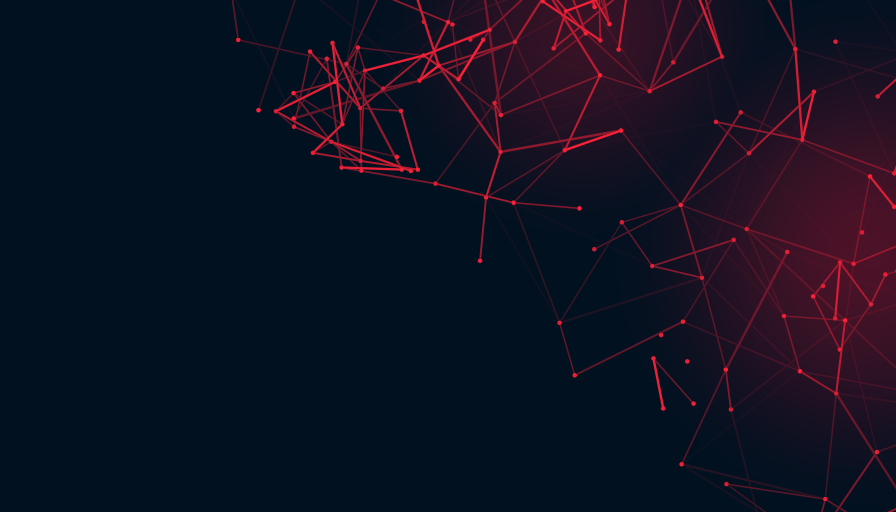
A Shadertoy shader for this background:

```glsl
// Dark navy field with two soft crimson glows and a red plexus of dots and links.
// Nodes sit on two jittered grids, a loose one over the upper right and a fine one
// inside a few tangles; every node throws hashed links to cells close by.

const vec3 BASE_COLOR = vec3(0.004, 0.067, 0.125);
const vec3 GLOW_COLOR = vec3(0.30, 0.07, 0.155);
const vec3 WEB_COLOR  = vec3(1.0, 0.13, 0.22);

// Circles: centre x, centre y, radius, in canvas heights
const vec3 TOP_GLOW   = vec3(1.14, 0.94, 0.44);
const vec3 RIGHT_GLOW = vec3(1.70, 0.51, 0.54);
const vec3 CALM_AREA  = vec3(1.46, 0.54, 0.16);
const vec3 TANGLES[6] = vec3[6](
    vec3(0.66, 0.79, 0.13), vec3(0.77, 0.67, 0.08), vec3(0.90, 0.91, 0.09),
    vec3(1.16, 0.98, 0.12), vec3(1.31, 0.27, 0.08), vec3(1.67, 0.42, 0.11));
const float TOP_GLOW_LEVEL = 0.72;

// Diagonal border of the web
const vec2  BORDER_SLOPE  = vec2(0.87, 1.0);
const float BORDER_OFFSET = 1.2;
const float LEFT_LIMIT    = 0.42;

const float LOOSE_CELL    = 0.108;
const float FINE_CELL     = 0.062;
const float LOW_DENSITY   = 0.55;
const float HIGH_DENSITY  = 0.85;
const float TANGLE_LEVEL  = 0.38;
const float NODE_RADIUS   = 0.0044;
const float THIN_LINE     = 0.0014;
const float BOLD_LINE     = 0.0024;
const float FAINT_LEVEL   = 0.32;
const float SHORT_LINK    = 0.14;
const float LONG_LINK     = 0.34;
const int   LINKS         = 4;
const int   REACH         = 2;

float hash(vec2 p) {
    vec3 q = fract(p.xyx * 0.1031);
    q += dot(q, q.yzx + 33.33);
    return fract((q.x + q.y) * q.z);
}

vec2 hash2(vec2 p) {
    return vec2(hash(p + 41.0), hash(p + 87.0));
}

float softDisc(vec2 p, vec3 disc) {
    return 1.0 - smoothstep(0.0, disc.z, length(p - disc.xy));
}

float segmentDistance(vec2 p, vec2 a, vec2 b) {
    vec2 ab = b - a;
    float t = clamp(dot(p - a, ab) / dot(ab, ab), 0.0, 1.0);
    return length(p - a - ab * t);
}

float coverage(float dist, float radius, float pixel) {
    return clamp((radius - dist) / pixel + 0.5, 0.0, 1.0);
}

float tangleField(vec2 p) {
    float field = 0.0;
    for (int i = 0; i < 6; i++) {
        vec2 d = (p - TANGLES[i].xy) / TANGLES[i].z;
        field = max(field, exp(-dot(d, d)));
    }
    return field;
}

vec2 nodePosition(vec2 cell, float size, float seed) {
    return (cell + 0.05 + 0.9 * hash2(cell + seed)) * size;
}

// The loose web thins out towards the bottom
bool nodeExists(vec2 cell, vec2 node, float seed, bool fine) {
    if (dot(node, BORDER_SLOPE) < BORDER_OFFSET || node.x < LEFT_LIMIT) return false;
    if (fine) return tangleField(node) > TANGLE_LEVEL;
    float density = mix(LOW_DENSITY, HIGH_DENSITY, smoothstep(0.2, 0.7, node.y));
    return hash(cell + seed + 5.0) < density;
}

// Opacity of one layer of nodes and links
float web(vec2 p, float size, float seed, bool fine, float pixel) {
    float ink = 0.0;
    vec2 home = floor(p / size);
    for (int y = -REACH; y <= REACH; y++)
    for (int x = -REACH; x <= REACH; x++) {
        vec2 cell = home + vec2(x, y);
        vec2 node = nodePosition(cell, size, seed);
        if (!nodeExists(cell, node, seed, fine)) continue;
        float dotLevel = mix(0.8, 1.0, hash(cell + seed + 9.0));
        ink = max(ink, dotLevel * coverage(length(p - node), NODE_RADIUS, pixel));

        for (int k = 0; k < LINKS; k++) {
            vec2 key = cell + seed + 13.0 * float(k + 1);
            vec2 hop = floor(hash2(key) * float(2 * REACH + 1)) - float(REACH);
            if (hop == vec2(0.0)) continue;
            vec2 other = nodePosition(cell + hop, size, seed);
            if (!nodeExists(cell + hop, other, seed, fine)) continue;

            // Short links tend to be bold, long ones fade away
            float span = length(other - node);
            float bold = pow(hash(key + 3.0), 2.0);
            float level = mix(FAINT_LEVEL, 1.0, bold);
            level *= 1.0 - smoothstep(SHORT_LINK, LONG_LINK, span);
            level *= 1.0 - softDisc(0.5 * (node + other), CALM_AREA);
            float width = mix(THIN_LINE, BOLD_LINE, bold);
            ink = max(ink, level * coverage(segmentDistance(p, node, other), width, pixel));
        }
    }
    return ink;
}

void mainImage(out vec4 fragColor, in vec2 fragCoord) {
    float pixel = 1.0 / iResolution.y;
    vec2 p = fragCoord * pixel;

    // Background glows
    float glow = max(softDisc(p, RIGHT_GLOW), TOP_GLOW_LEVEL * softDisc(p, TOP_GLOW));
    vec3 color = mix(BASE_COLOR, GLOW_COLOR, glow);

    // Loose web and tangles
    float ink = web(p, LOOSE_CELL, 17.0, false, pixel);
    ink = max(ink, web(p, FINE_CELL, 131.0, true, pixel));
    fragColor = vec4(mix(color, WEB_COLOR, ink), 1.0);
}
```
